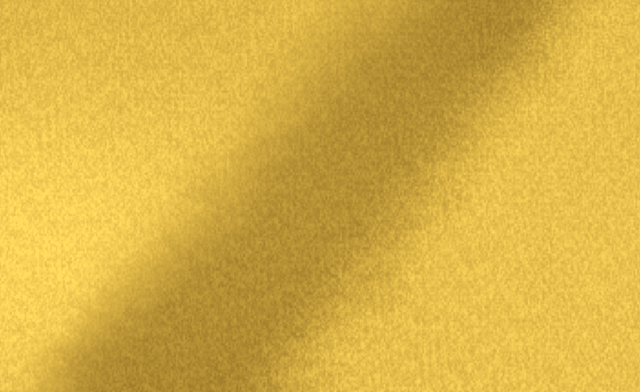
Write a WebGL 2 fragment shader that draws this texture.

```glsl
#version 300 es
precision highp float;
// Brushed gold foil: a soft dark reflection runs diagonally across a bright
// sheet. Crinkle noise bends the reflection's edges, and fine, vertically
// stretched grain roughens the tone before it is mapped to a gold ramp.

#define GRAIN_FREQ vec2(215.0, 115.0)
#define SPECK_FREQ vec2(190.0, 200.0)
#define GRAIN_AMOUNT 0.25
#define SPECK_AMOUNT 0.20
#define CRINKLE_AMOUNT 0.10
#define SHEET_TONE 0.75
#define BAND_TONE 0.13
#define GOLD_DARK vec3(0.635, 0.495, 0.170)
#define GOLD_MID vec3(0.870, 0.715, 0.278)
#define GOLD_LIGHT vec3(0.990, 0.845, 0.360)

uniform vec2 u_resolution;
out vec4 fragColor;

float hash(vec2 cell) {
    return fract(sin(dot(cell, vec2(127.1, 311.7))) * 43758.5453);
}

// Smooth value noise in 0..1
float noise(vec2 p) {
    vec2 cell = floor(p);
    vec2 f = fract(p);
    f = f * f * (3.0 - 2.0 * f);
    float low = mix(hash(cell), hash(cell + vec2(1.0, 0.0)), f.x);
    float high = mix(hash(cell + vec2(0.0, 1.0)), hash(cell + vec2(1.0, 1.0)), f.x);
    return mix(low, high, f.y);
}

// Layered noise, centred on zero
float fbm(vec2 p) {
    float sum = 0.0;
    float weight = 0.5;
    for (int i = 0; i < 4; i++) {
        sum += weight * (noise(p) - 0.5);
        p = mat2(1.6, 1.2, -1.2, 1.6) * p + 7.3;
        weight *= 0.55;
    }
    return sum;
}

// Coverage of the dark reflection, 0 outside to 1 in its core
float reflectionBand(vec2 p) {
    float leftEdge = 0.11 + 0.88 * p.y;
    float rightEdge = 0.71 + 0.74 * p.y;
    float leftSoft = 0.15 + 0.09 * p.y;
    float enter = smoothstep(-leftSoft, leftSoft, p.x - leftEdge);
    float leave = smoothstep(-0.17, 0.17, p.x - rightEdge);
    return enter * (1.0 - leave);
}

vec3 goldRamp(float tone) {
    vec3 lower = mix(GOLD_DARK, GOLD_MID, clamp(tone / 0.67, 0.0, 1.0));
    return mix(lower, GOLD_LIGHT, clamp((tone - 0.67) / 0.33, 0.0, 1.1));
}

void main() {
    vec2 p = gl_FragCoord.xy / u_resolution.y;

    // Fine surface grain: tall threads plus rounder specks
    float thread = noise(p * GRAIN_FREQ) - 0.5;
    float speck = noise(p * SPECK_FREQ + 31.7) - 0.5;
    float grain = GRAIN_AMOUNT * thread + SPECK_AMOUNT * speck;

    // Crinkles shift where the sheet picks up the reflection
    float crinkle = fbm(p * vec2(7.0, 9.0)) + 0.55 * fbm(p * 26.0 + 4.0);
    vec2 bent = p + vec2(CRINKLE_AMOUNT * crinkle + 0.10 * grain, 0.0);
    float band = reflectionBand(bent);

    // Broad light: a glow at the left, a dimmer upper corner, a lit lower right
    vec2 toGlow = (p - vec2(0.08, 0.36)) / vec2(0.50, 0.36);
    float glow = exp(-dot(toGlow, toGlow));
    float sheet = SHEET_TONE + 0.22 * glow;
    sheet -= 0.07 * smoothstep(0.6, 1.0, p.y) * (1.0 - smoothstep(0.5, 1.1, p.x));
    sheet += 0.04 * smoothstep(0.9, 1.3, p.x) * smoothstep(0.9, 0.4, p.y);

    // The reflection is deepest towards its two ends
    float core = BAND_TONE + 0.10 * (1.0 - pow(abs(2.0 * p.y - 1.0), 1.5));
    float tone = mix(sheet, core, band);
    tone += grain + 0.06 * fbm(p * vec2(12.0, 30.0) + 11.0);

    fragColor = vec4(goldRamp(tone), 1.0);
}
```
